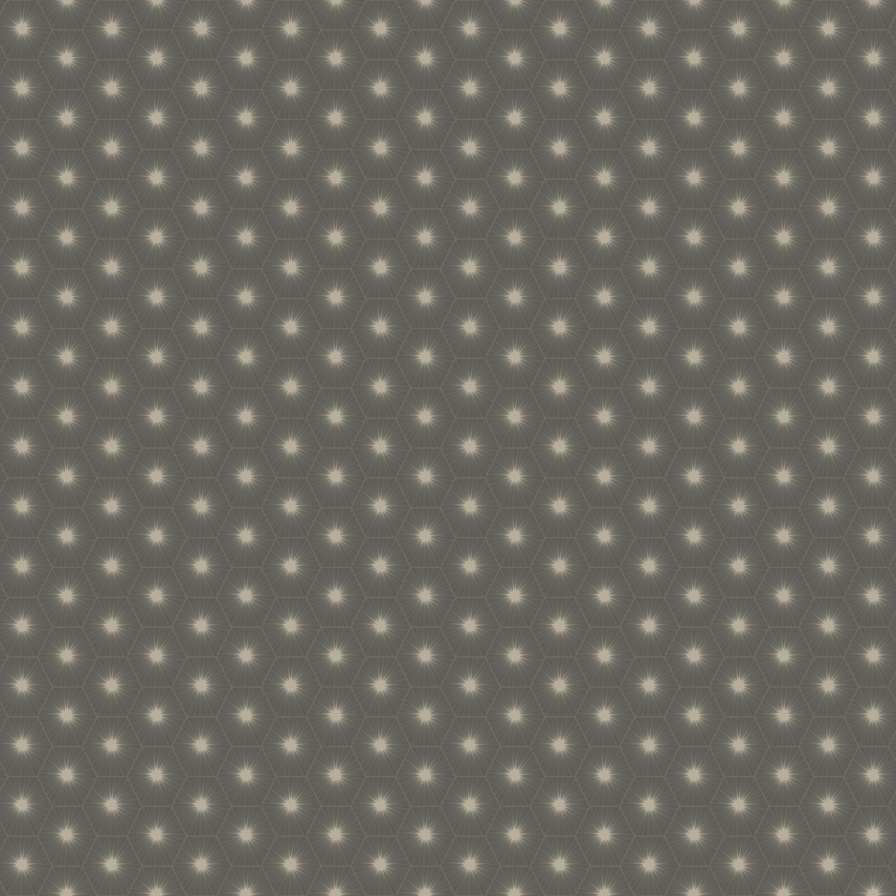
A Shadertoy shader for this pattern:

```glsl
// Stretched hexagon tiles, each holding a pale starburst with uneven needles.
// Two offset rectangular lattices give the hexagons; a loop adds the needles,
// and layered sines of the angle draw the fine radial streaks.
#define REPEATS vec2(10.0, 15.0)
#define CELL vec2(3.0, 2.0)
#define RAYS 19
#define RAY_WIDTH 0.065
#define CORE_RADIUS 0.25
#define LINE_WIDTH 0.045
#define LINE_STRENGTH 0.55
#define VARIATION 0.06
#define DARK_GREY vec3(0.362, 0.354, 0.333)
#define MID_GREY vec3(0.408, 0.402, 0.374)
#define LINE_GREY vec3(0.470, 0.460, 0.420)
#define PALE_SAND vec3(0.715, 0.680, 0.605)

const float TAU = 6.2831853;

float hash(vec2 p) {
    vec3 h = fract(p.xyx * vec3(0.1031, 0.1030, 0.0973));
    h += dot(h, h.yzx + 33.33);
    return fract((h.x + h.y) * h.z);
}

// Reaches 1 on the border of the hexagon around the origin.
float hexNorm(vec2 p) {
    p = abs(p);
    return max(p.y, p.x + 0.5 * p.y);
}

float hexEdgeDistance(vec2 p) {
    p = abs(p);
    return min(1.0 - p.y, (2.0 - 2.0 * p.x - p.y) / sqrt(5.0));
}

// Offset from the nearest of the two interleaved lattices.
vec2 hexOffset(vec2 q) {
    vec2 a = mod(q + 0.25 * CELL * vec2(1.0, 0.0), CELL) - 0.5 * CELL;
    a = mod(q - vec2(0.75, 1.0) + 0.5 * CELL, CELL) - 0.5 * CELL;
    vec2 b = mod(q - vec2(0.75, 1.0), CELL) - 0.5 * CELL;
    return hexNorm(a) < hexNorm(b) ? a : b;
}

// Tapered needles of uneven length and direction.
float needles(vec2 p, float seed, float pixel) {
    float sum = 0.0;
    for (int k = 0; k < RAYS; k++) {
        float id = float(k);
        float turn = id + 0.7 * hash(vec2(id, 3.0)) + VARIATION * seed;
        float angle = TAU * turn / float(RAYS);
        vec2 dir = vec2(cos(angle), sin(angle));
        float reach = mix(0.34, 0.82, pow(hash(vec2(id, 11.0)), 1.5));
        float along = dot(p, dir) / reach;
        float across = abs(p.x * dir.y - p.y * dir.x);
        float halfWidth = 0.5 * RAY_WIDTH * (1.0 - 0.6 * along);
        float body = 1.0 - smoothstep(halfWidth - 0.5 * pixel, halfWidth + 0.5 * pixel, across);
        float fade = step(0.0, along) * max(1.0 - along, 0.0);
        sum += body * fade;
    }
    return min(sum, 1.0);
}

// Whole-number frequencies close seamlessly around the centre.
float streaks(float angle) {
    return 0.45 * sin(31.0 * angle + 0.7) + 0.35 * sin(43.0 * angle + 2.1)
         + 0.20 * sin(17.0 * angle + 4.0);
}

void mainImage(out vec4 fragColor, in vec2 fragCoord) {
    vec2 field = REPEATS * CELL;
    vec2 q = fragCoord / iResolution.xy * field;
    float pixel = field.y / iResolution.y;

    // Hexagon cell and its wrapped identity
    vec2 p = hexOffset(q);
    vec2 id = mod(floor((q - p) * 4.0 + 0.5), field * 4.0);
    float seed = hash(id) - 0.5;

    // Streaked ground, a little darker toward the rim
    vec2 s = p - vec2(-0.02, 0.05);
    float r = length(s);
    float angle = atan(s.y, s.x + 1e-5);
    float ground = 0.98 - 0.65 * smoothstep(0.3, 0.95, r);
    ground += 0.38 * streaks(angle) * smoothstep(0.15, 0.45, r);
    vec3 color = mix(DARK_GREY, MID_GREY, clamp(ground, 0.0, 1.2));

    // Thin joints
    float edge = hexEdgeDistance(p);
    float halfLine = 0.5 * LINE_WIDTH;
    float joint = 1.0 - smoothstep(halfLine - 0.5 * pixel, halfLine + 0.5 * pixel, edge);
    color = mix(color, LINE_GREY, LINE_STRENGTH * joint);

    // Starburst: soft core and needles
    float core = exp(-r * r / (CORE_RADIUS * CORE_RADIUS));
    float star = core + 0.55 * needles(s, seed, pixel);
    color = mix(color, PALE_SAND, clamp(star * (1.0 + VARIATION * seed), 0.0, 1.0));

    fragColor = vec4(color, 1.0);
}
```
